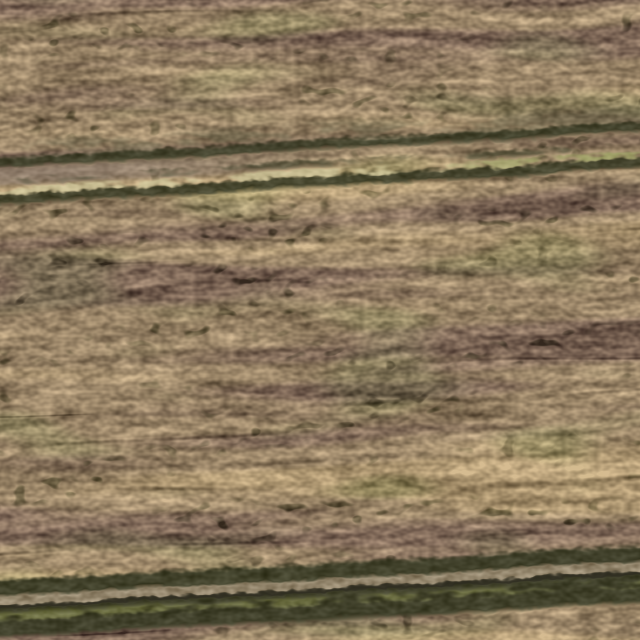
Give the GLSL for this texture, as a Shadertoy shader.

```glsl
// Dry ploughed farmland seen from above: stretched gradient noise makes the
// straw and soil furrows, finer noise adds stubble and tufts, and two slightly
// tilted grassy strips with pale tracks cross the field.

vec2 gradientAt(vec2 cell) {
    vec3 p = fract(vec3(cell.xyx) * vec3(0.1031, 0.1030, 0.0973));
    p += dot(p, p.yzx + 33.33);
    float angle = 6.2832 * fract((p.x + p.y) * p.z);
    return vec2(cos(angle), sin(angle));
}

float gradientNoise(vec2 p) {
    vec2 i = floor(p), f = fract(p);
    vec2 u = f * f * f * (f * (f * 6.0 - 15.0) + 10.0);
    float a = dot(gradientAt(i), f);
    float b = dot(gradientAt(i + vec2(1, 0)), f - vec2(1, 0));
    float c = dot(gradientAt(i + vec2(0, 1)), f - vec2(0, 1));
    float d = dot(gradientAt(i + vec2(1, 1)), f - vec2(1, 1));
    return mix(mix(a, b, u.x), mix(c, d, u.x), u.y);
}

// Soft stripe of a given half width around a centre line
float stripe(float y, float centre, float halfWidth, float softness) {
    return 1.0 - smoothstep(halfWidth - softness, halfWidth + softness, abs(y - centre));
}

// Earth ramp: brightness to soil and straw colours
vec3 earth(float tone) {
    return vec3(tone, tone * 0.92 - 0.035, tone * 0.78 - 0.065);
}

vec3 fieldColor(vec2 p, float grain, float stubble) {
    float bend = 0.012 * gradientNoise(p * vec2(2.5, 4.0) + 7.3);
    float row = p.y - 0.028 * p.x + bend;

    // Broad bands, furrows and thin streaks
    float broad = gradientNoise(vec2(p.x * 0.9 + 3.7, row * 13.0 + 1.4));
    float furrow = gradientNoise(vec2(p.x * 2.6 + 11.2, row * 36.0 + 5.1));
    float streak = gradientNoise(vec2(p.x * 8.0 + 21.6, row * 85.0 + 9.8));
    float tone = 0.585 + 0.24 * broad + 0.19 * furrow + 0.15 * streak
               + 0.19 * stubble + 0.15 * grain;

    // Broken dark furrow lines
    float ridge = abs(gradientNoise(vec2(p.x * 1.3 + 31.4, row * 17.0 + 2.6)));
    float broken = smoothstep(-0.1, 0.3, gradientNoise(vec2(p.x * 5.0, row * 22.0) + 15.7));
    tone -= 0.13 * (1.0 - smoothstep(0.0, 0.07, ridge)) * broken;

    // Clumped tufts
    float tuft = gradientNoise(vec2(p.x * 38.0, row * 62.0) + 41.3);
    float clump = smoothstep(-0.1, 0.3, gradientNoise(vec2(p.x * 4.0, row * 20.0) + 53.9));
    float tuftMask = smoothstep(0.16, 0.42, tuft) * clump;
    tone -= 0.17 * tuftMask;

    // Mauve bare soil, yellow straw and faint weeds
    vec3 color = earth(clamp(tone, 0.22, 0.83));
    color += vec3(0.0, -0.014, 0.022) * smoothstep(0.05, -0.3, broad + 0.4 * furrow);
    color += vec3(0.01, 0.008, -0.015) * smoothstep(0.1, 0.4, broad + 0.3 * furrow);
    float weeds = smoothstep(0.05, 0.45, gradientNoise(p * vec2(4.0, 16.0) + 67.1));
    color += vec3(-0.035, 0.0, -0.025) * max(weeds, 0.6 * tuftMask);
    return color;
}

void mainImage(out vec4 fragColor, in vec2 fragCoord) {
    vec2 p = fragCoord / iResolution.xy;
    float grain = gradientNoise(p * vec2(95.0, 155.0) + 3.1);
    float stubble = gradientNoise(vec2(p.x * 32.0, (p.y - 0.03 * p.x) * 92.0) + 17.2);
    float patches = gradientNoise(p * vec2(9.0, 22.0) + 28.4);
    float texture1 = 0.09 * stubble + 0.06 * grain;
    vec3 color = fieldColor(p, grain, stubble);

    // Tilted strip coordinate with ragged edges
    float y = p.y - 0.055 * p.x + 0.005 * gradientNoise(p * vec2(6.0, 3.0) + 9.4)
            + 0.005 * stubble + 0.003 * grain;
    vec3 darkGrass = vec3(0.235, 0.24, 0.155) + texture1;
    vec3 freshGrass = vec3(0.46, 0.47, 0.27) + 1.5 * texture1;
    vec3 paleTrack = vec3(0.61, 0.55, 0.45) + 2.0 * texture1;

    // Lower strip: wide dark grass, a track and a fresh verge
    color = mix(color, darkGrass, 0.95 * stripe(y, 0.049, 0.044, 0.005));
    color = mix(color, paleTrack, 0.9 * stripe(y, 0.061, 0.008, 0.003));
    color = mix(color, vec3(0.17, 0.16, 0.12), 0.75 * stripe(y, 0.051, 0.003, 0.002));
    float verge = smoothstep(-0.25, 0.25, patches + 0.6 * stubble);
    color = mix(color, freshGrass, 0.75 * verge * stripe(y, 0.036, 0.006, 0.004));

    // Upper strip: thin grass lines around a worn double track
    float worn = smoothstep(0.65, 0.1, p.x);
    color = mix(color, vec3(0.58, 0.51, 0.44) + texture1, 0.8 * worn * stripe(y, 0.724, 0.013, 0.006));
    color = mix(color, darkGrass + 0.04, 0.4 * verge * stripe(y, 0.76, 0.02, 0.01));
    color = mix(color, darkGrass, 0.9 * stripe(y, 0.747, 0.007, 0.004));
    color = mix(color, darkGrass, 0.65 * verge * stripe(y, 0.718, 0.005, 0.004));
    color = mix(color, darkGrass, 0.9 * stripe(y, 0.69, 0.008, 0.004));
    float chalk = smoothstep(-0.3, 0.1, patches + 0.7 * stubble);
    vec3 chalkColor = mix(vec3(0.79, 0.75, 0.58), vec3(0.61, 0.62, 0.39), smoothstep(0.5, 0.95, p.x));
    color = mix(color, chalkColor + texture1, 0.9 * chalk * stripe(y, 0.703, 0.006, 0.003));

    fragColor = vec4(clamp(color, 0.0, 1.0), 1.0);
}
```
